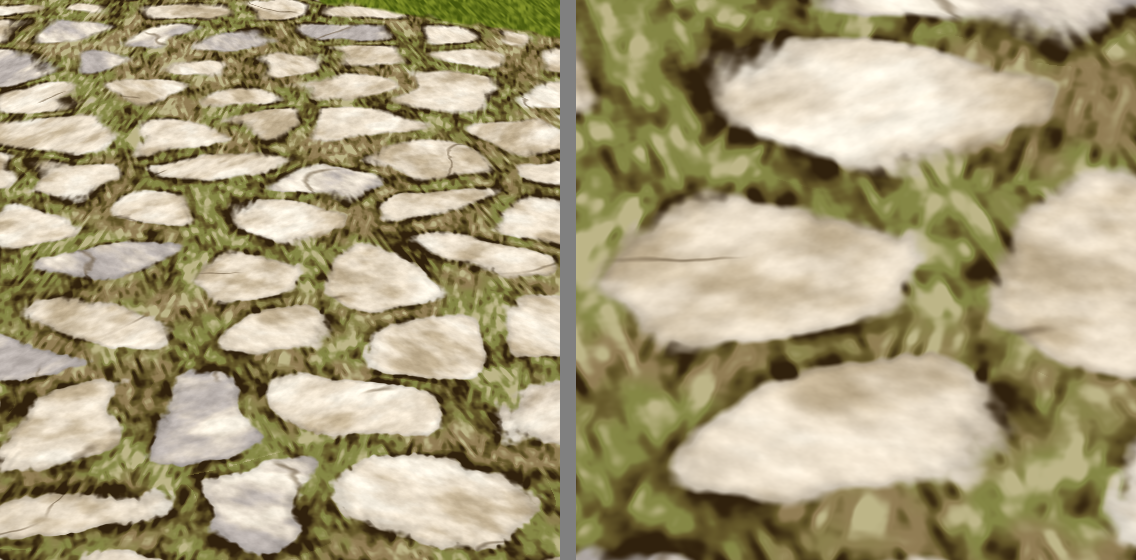
Left, the full canvas; right, a detail of the centre.
This texture is drawn by a Shadertoy shader. Its source:

```glsl
const float HORIZON = 1.8;            // vanishing height, in canvas heights
const vec2 STONE_DENSITY = vec2(5.0, 16.0);
const float JITTER = 0.66;
const float CORNER_SHARPNESS = 17.0;
const float GAP_MIN = 0.075;
const float GAP_RANGE = 0.085;
const float EDGE_SOFTNESS = 0.0026;
const vec2 BLADE_FREQ = vec2(210.0, 95.0);

const vec3 CREAM = vec3(0.93, 0.88, 0.80);
const vec3 BLEACHED = vec3(0.99, 0.96, 0.90);
const vec3 SANDSTONE = vec3(0.76, 0.69, 0.57);
const vec3 SLATE = vec3(0.73, 0.70, 0.69);
const vec3 CRACK = vec3(0.45, 0.38, 0.28);
const vec3 SOIL = vec3(0.19, 0.13, 0.05);
const vec3 OLIVE = vec3(0.39, 0.34, 0.16);
const vec3 MOSS = vec3(0.52, 0.53, 0.27);
const vec3 STRAW = vec3(0.57, 0.49, 0.33);
const vec3 PALE_TIP = vec3(0.74, 0.71, 0.53);
const vec3 LAWN_DARK = vec3(0.27, 0.34, 0.05);
const vec3 LAWN_LIGHT = vec3(0.52, 0.58, 0.17);

float hash(vec2 p) {
    return fract(sin(dot(p, vec2(127.1, 311.7))) * 43758.5453);
}

float noise(vec2 p) {
    vec2 i = floor(p), f = fract(p);
    f = f * f * (3.0 - 2.0 * f);
    return mix(mix(hash(i), hash(i + vec2(1, 0)), f.x),
               mix(hash(i + vec2(0, 1)), hash(i + vec2(1, 1)), f.x), f.y);
}

float fbm(vec2 p) {
    float sum = 0.0, amp = 0.533;
    for (int i = 0; i < 4; i++) {
        sum += amp * noise(p);
        p = mat2(1.6, 1.2, -1.2, 1.6) * p + 7.3;
        amp *= 0.5;
    }
    return sum;
}

vec2 stoneCentre(vec2 cell) {
    vec2 jitter = vec2(hash(cell), hash(cell + 41.3)) - 0.5;
    return cell + vec2(0.5 * mod(cell.y, 2.0), 0.0) + 0.5 + JITTER * jitter;
}

// Rounded distance to the cell border; also returns the cell that owns p.
float stoneBorder(vec2 p, out vec2 owner) {
    vec2 base = floor(p);
    float nearest = 1e3;
    for (int j = -2; j <= 2; j++)
    for (int i = -2; i <= 2; i++) {
        vec2 cell = base + vec2(i, j);
        vec2 toCentre = stoneCentre(cell) - p;
        float d = dot(toCentre, toCentre);
        if (d < nearest) { nearest = d; owner = cell; }
    }
    vec2 centre = stoneCentre(owner);
    float sum = 0.0;
    for (int j = -2; j <= 2; j++)
    for (int i = -2; i <= 2; i++) {
        vec2 cell = owner + vec2(i, j);
        if (i == 0 && j == 0) continue;
        vec2 other = stoneCentre(cell);
        float d = dot(0.5 * (centre + other) - p, normalize(other - centre));
        sum += exp(-CORNER_SHARPNESS * d);
    }
    return -log(sum) / CORNER_SHARPNESS;
}

// Leaning blades: two directions, swapped from tuft to tuft.
float blades(vec2 p) {
    float left = noise(mat2(0.9, 0.4, -0.4, 0.9) * p * BLADE_FREQ);
    float right = noise(mat2(0.85, -0.5, 0.5, 0.85) * p * BLADE_FREQ + 31.0);
    return mix(left, right, smoothstep(0.35, 0.65, noise(p * 34.0)));
}

vec3 turfColour(vec2 p, float blade, float shadow) {
    float clump = fbm(p * vec2(32.0, 52.0));
    float light = 0.53 + 0.85 * (blade - 0.5) + 1.1 * (clump - 0.5) - shadow;
    float dryness = smoothstep(0.38, 0.66, fbm(p * vec2(11.0, 17.0) + 5.0)
                               + 0.22 * (noise(p * 75.0) - 0.5));
    vec3 colour = mix(SOIL, OLIVE, smoothstep(-0.05, 0.30, light));
    colour = mix(colour, mix(MOSS, STRAW, dryness), smoothstep(0.25, 0.52, light));
    return mix(colour, PALE_TIP, smoothstep(0.56, 0.92, light));
}

vec3 stoneColour(vec2 p, vec2 id, float inside) {
    vec2 q = p + vec2(hash(id + 3.1), hash(id + 9.7)) * 6.0;
    q.y += (hash(id + 5.5) - 0.5) * 0.7 * q.x;
    float mottle = fbm(q * vec2(15.0, 38.0));
    float grain = fbm(q * vec2(75.0, 130.0));
    vec3 colour = mix(SANDSTONE, CREAM, smoothstep(0.22, 0.52, mottle));
    colour = mix(colour, BLEACHED, smoothstep(0.52, 0.75, mottle));
    float greyness = smoothstep(0.74, 0.86, hash(id + 17.0));
    colour = mix(colour, SLATE, greyness * smoothstep(0.7, 0.35, mottle) * 0.9);
    float seam = abs(noise(q * vec2(7.0, 19.0) + 0.35 * mottle) - 0.5);
    float broken = smoothstep(0.55, 0.72, noise(q * 16.0 + 20.0));
    colour = mix(colour, CRACK, 0.55 * broken * smoothstep(0.03, 0.0, seam));
    colour += 0.2 * (grain - 0.5);
    return colour * mix(0.86, 1.0, smoothstep(0.0, 0.07, inside));
}

void mainImage(out vec4 fragColor, in vec2 fragCoord) {
    vec2 uv = fragCoord / iResolution.y;
    float depth = HORIZON - uv.y;
    vec2 ground = vec2(uv.x - 0.5, 1.0) / depth * STONE_DENSITY;
    vec2 detail = vec2((uv.x - 0.5) / depth, -log(depth)) + 2.0;

    // Stones with warped, ragged outlines
    vec2 warp = vec2(noise(ground * 1.9), noise(ground * 1.9 + 19.0)) - 0.5;
    vec2 id;
    float border = stoneBorder(ground + 0.36 * warp, id);
    float blade = blades(detail);
    float ragged = 0.13 * (fbm(detail * vec2(32.0, 50.0) + 8.0) - 0.5) + 0.035 * (blade - 0.5);
    float inside = border + ragged - GAP_MIN - GAP_RANGE * hash(id + 23.0) - 0.025 * uv.y;
    float soft = EDGE_SOFTNESS * STONE_DENSITY.y / (depth * depth);
    float stone = smoothstep(-soft, soft, inside);

    // Turf, darkest in the broken shadow beside each stone
    float rim = smoothstep(-0.13, -0.01, inside);
    float shadow = 0.48 * rim * smoothstep(0.35, 0.68, noise(detail * vec2(15.0, 22.0) + 3.0));
    vec3 colour = turfColour(detail, blade, shadow);
    colour = mix(colour, stoneColour(detail, id, inside), stone);

    // Open lawn beyond the paving
    float lawnEdge = uv.y - 1.0 + 0.15 * (uv.x - 0.56) + 0.012 * (noise(detail * 40.0) - 0.5);
    float lawnLight = 0.6 * blade + 0.4 * fbm(detail * 45.0);
    vec3 lawn = mix(LAWN_DARK, LAWN_LIGHT, smoothstep(0.15, 0.85, lawnLight));
    colour = mix(colour, lawn, smoothstep(-0.004, 0.004, lawnEdge));

    fragColor = vec4(clamp(colour, 0.0, 1.0), 1.0);
}
```
